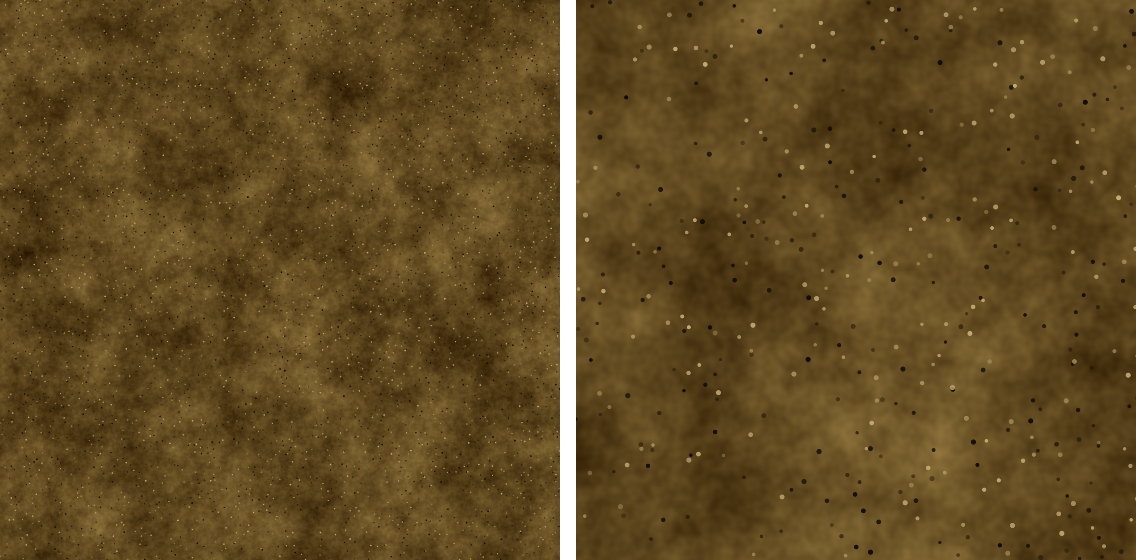
Left: the whole. Right: its middle third, enlarged.
Write a WebGL 2 fragment shader that draws this texture.

```glsl
#version 300 es
precision highp float;

uniform vec2 u_resolution;
out vec4 outColor;

#define PATCH_FREQUENCY 6.4
#define OCTAVES 6
#define OCTAVE_GAIN 0.80
#define MOTTLE_CONTRAST 0.60
#define MOTTLE_BALANCE 0.56
#define SPECK_CELLS 100.0
#define SPECK_RADIUS 0.0014
#define DARK_SPECK_SHARE 0.19
#define LIGHT_SPECK_SHARE 0.17

const vec3 UMBER = vec3(0.24, 0.16, 0.04);
const vec3 OCHRE = vec3(0.48, 0.38, 0.185);
const vec3 DARK_SPECK = vec3(0.07, 0.045, 0.01);
const vec3 LIGHT_SPECK = vec3(0.76, 0.66, 0.45);
const float TAU = 6.2831853;
const mat2 TURN = mat2(0.8, 0.6, -0.6, 0.8);

// Integer hash: three values in 0..1 per cell and seed
vec3 hash3(vec2 cell, uint seed) {
    uvec3 v = uvec3(uvec2(ivec2(cell)), seed);
    v = v * 1664525u + 1013904223u;
    v.x += v.y * v.z;
    v.y += v.z * v.x;
    v.z += v.x * v.y;
    v ^= v >> 16u;
    v.x += v.y * v.z;
    v.y += v.z * v.x;
    v.z += v.x * v.y;
    return vec3(v >> 8u) / 16777216.0;
}

float cornerSlope(vec2 cell, vec2 offset, uint seed) {
    float angle = TAU * hash3(cell, seed).x;
    return dot(vec2(cos(angle), sin(angle)), offset);
}

float gradientNoise(vec2 p, uint seed) {
    vec2 cell = floor(p);
    vec2 f = p - cell;
    vec2 fade = f * f * f * (f * (f * 6.0 - 15.0) + 10.0);
    vec2 e = vec2(1.0, 0.0);
    float bottom = mix(cornerSlope(cell, f, seed),
                       cornerSlope(cell + e.xy, f - e.xy, seed), fade.x);
    float top = mix(cornerSlope(cell + e.yx, f - e.yx, seed),
                    cornerSlope(cell + e.xx, f - e.xx, seed), fade.x);
    return mix(bottom, top, fade.y);
}

// Layered noise; each octave is turned to hide the lattice
float mottle(vec2 uv) {
    vec2 p = uv * PATCH_FREQUENCY;
    float sum = 0.0;
    float amplitude = 1.0;
    for (int i = 0; i < OCTAVES; i++) {
        sum += amplitude * gradientNoise(p, uint(i) + 1u);
        p = TURN * p * 2.0 + 0.37;
        amplitude *= OCTAVE_GAIN;
    }
    return sum;
}

// Coverage of sparse round specks, one candidate per cell
float specks(vec2 uv, float share, float pixel, uint seed) {
    vec2 cell = floor(uv * SPECK_CELLS);
    vec3 place = hash3(cell, seed);
    vec3 trait = hash3(cell, seed + 1u);
    vec2 center = (cell + mix(vec2(0.22), vec2(0.78), place.xy)) / SPECK_CELLS;
    float radius = SPECK_RADIUS * mix(0.7, 1.1, trait.x);
    float edge = 0.5 * pixel;
    float disc = 1.0 - smoothstep(radius - edge, radius + edge, distance(uv, center));
    return disc * step(trait.z, share) * mix(0.35, 1.0, trait.y);
}

void main() {
    float pixel = 1.0 / min(u_resolution.x, u_resolution.y);
    vec2 uv = gl_FragCoord.xy * pixel;

    // Mottled ground
    float tone = MOTTLE_BALANCE + MOTTLE_CONTRAST * mottle(uv);
    vec3 color = mix(UMBER, OCHRE, clamp(tone, -0.4, 1.4));

    // Scattered grains on two differently turned grids
    float dark = specks(TURN * uv, DARK_SPECK_SHARE, pixel, 31u);
    float light = specks(uv * TURN, LIGHT_SPECK_SHARE, pixel, 57u);
    color = mix(color, DARK_SPECK, dark);
    color = mix(color, LIGHT_SPECK, light);

    outColor = vec4(clamp(color, 0.0, 1.0), 1.0);
}
```
